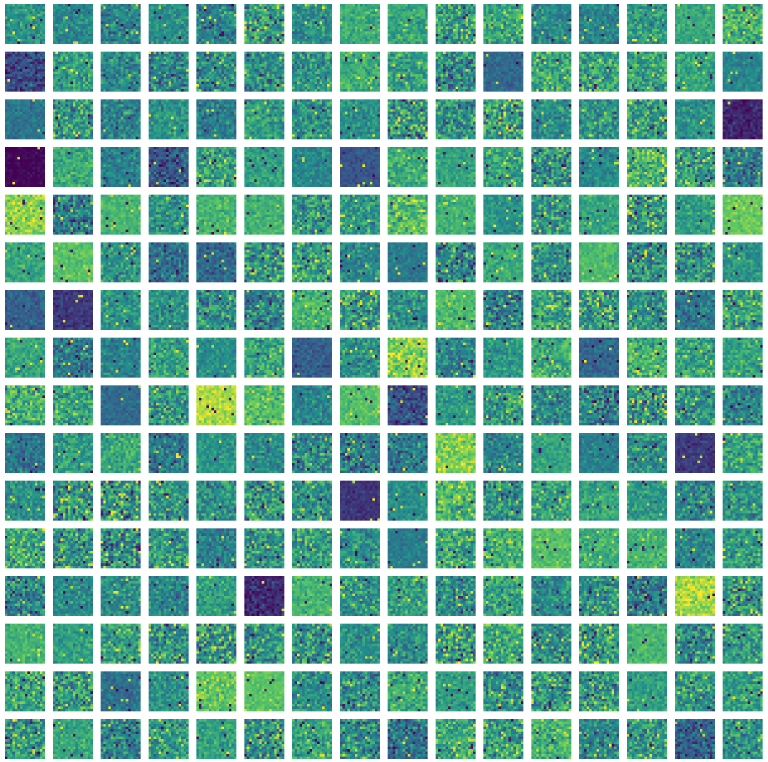
A Shadertoy shader for this pattern:

```glsl
// A 16 by 16 sheet of square heat maps on white, each made of 16 by 16 cells.
// Every tile hashes its own mean and spread; its cells draw bell-shaped values
// around them, coloured by a purple-teal-yellow ramp and box filtered.

float hash(vec2 p, float seed) {
    uvec2 q = uvec2(ivec2(p)) * uvec2(1597u, 3812u) + uvec2(uint(seed) * 7919u, 977u);
    uint n = (q.x ^ (q.y << 3)) * 747796u + q.y * 28913u;
    n = (n ^ (n >> 15)) * 73244475u;
    n = (n ^ (n >> 13)) * 73244475u;
    return float((n ^ (n >> 16)) & 65535u) / 65536.0;
}

// Sum of four uniform values, scaled to unit deviation
float bell(vec2 p, float seed) {
    float sum = -2.0;
    for (int i = 0; i < 4; i++) sum += hash(p, seed + float(i));
    return sum * 1.732;
}

vec3 heatRamp(float t) {
    t = clamp(t, 0.0, 1.0) * 4.0;
    vec3 color = mix(vec3(0.267, 0.005, 0.329), vec3(0.230, 0.320, 0.545), min(t, 1.0));
    color = mix(color, vec3(0.128, 0.567, 0.551), clamp(t - 1.0, 0.0, 1.0));
    color = mix(color, vec3(0.369, 0.789, 0.383), clamp(t - 2.0, 0.0, 1.0));
    return mix(color, vec3(0.993, 0.906, 0.144), clamp(t - 3.0, 0.0, 1.0));
}

vec3 heatSheet(vec2 uv) {
    vec2 grid = (uv - vec2(0.0065, 0.0039)) / vec2(0.0623, 0.06256);
    vec2 tile = floor(grid);
    vec2 local = fract(grid) / vec2(0.836, 0.839);
    if (max(local.x, local.y) >= 1.0) return vec3(1.0);

    // Tile character: extreme means come with a tighter spread
    float bias = bell(tile, 11.0);
    float mean = 0.53 + 0.06 * bias + 0.012 * bias * bias * bias;
    float spread = mix(0.07, 0.21, hash(tile, 23.0)) * (1.0 - 0.2 * abs(bias));

    // Cell value, with rare dark or bright outliers
    vec2 cell = tile * 16.0 + floor(local * 16.0);
    float value = mean + spread * bell(cell, 37.0);
    float rare = hash(cell, 53.0);
    if (rare < 0.012) value = 0.12 * hash(cell, 59.0);
    else if (rare > 0.988) value = 1.0 - 0.12 * hash(cell, 59.0);
    return heatRamp(value);
}

void mainImage(out vec4 fragColor, in vec2 fragCoord) {
    // Average a 3 by 3 set of samples to smooth all edges
    vec3 color = vec3(0.0);
    for (int y = -1; y <= 1; y++)
        for (int x = -1; x <= 1; x++)
            color += heatSheet((fragCoord + vec2(x, y) / 3.0) / iResolution.xy);
    fragColor = vec4(color / 9.0, 1.0);
}
```
